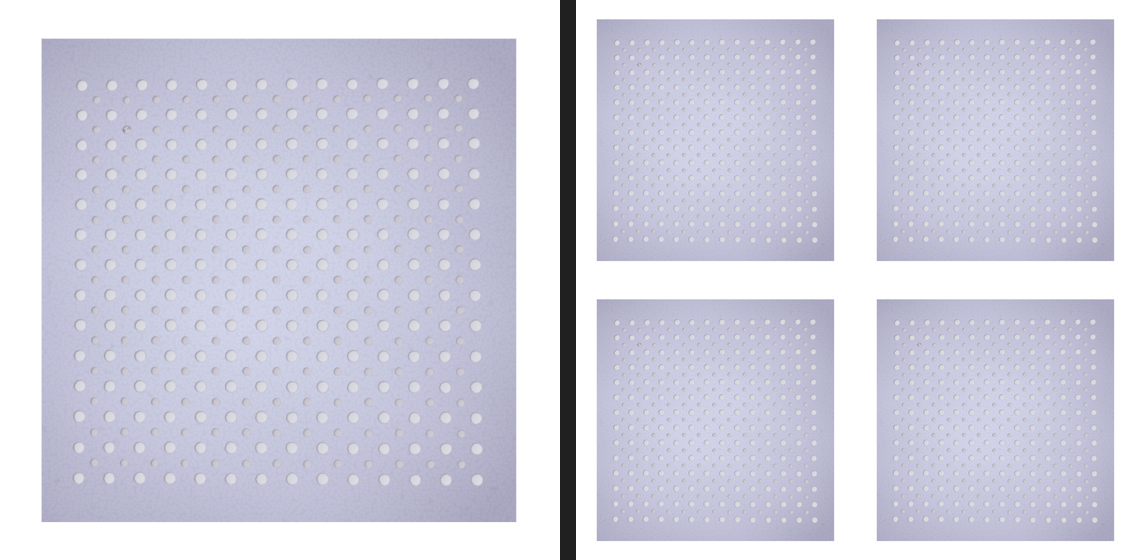
Left, the tile; right, the same tile 2 across and 2 down.
Reproduce this pattern procedurally as a Shadertoy shader.

```glsl
// A pale lilac perforated panel on a white ground: a 14 x 14 grid of large holes
// with 13 x 13 small ones between them, seen with a slight perspective. Holes are
// distance functions with a shaded wall; the grain is cellular noise that wraps.

#define HOLES 14.0                      // large holes per side
#define PITCH 0.05423                   // hole spacing in canvas units
#define GRID_CENTER vec2(0.494, 0.5)
#define PERSPECTIVE vec2(0.0157, -0.024)
#define BIG_RADIUS 0.190                // radii in units of the pitch
#define SMALL_RADIUS 0.128
#define PANEL_MIN vec2(0.0742, 0.0677)
#define PANEL_MAX vec2(0.9219, 0.9310)
#define GRAIN_CELLS 170.0
#define GRAIN_DEPTH 0.035
#define FALLOFF 2.9                     // darkening toward the panel edges
#define DAMAGED_HOLE vec2(2.0, 12.0)

const float TAU = 6.28319;
const vec3 PANEL_LIGHT = vec3(0.81, 0.82, 0.905);
const vec3 PANEL_DARK = vec3(0.66, 0.655, 0.75);
const vec3 WALL_DARK = vec3(0.61, 0.59, 0.63);
const vec3 WALL_LIGHT = vec3(0.81, 0.80, 0.84);
const vec3 FLOOR_BIG = vec3(0.845, 0.845, 0.875);
const vec3 FLOOR_SMALL = vec3(0.79, 0.78, 0.815);

vec2 hash2(vec2 p) {
    vec3 q = fract(p.xyx * vec3(0.1031, 0.1030, 0.0973));
    q += dot(q, q.yzx + 33.33);
    return fract((q.xx + q.yz) * q.zy);
}

// Distance to the nearest scattered point, with n cells per canvas side
float cellular(vec2 uv, float n) {
    vec2 p = uv * n, cell = floor(p);
    float nearest = 4.0;
    for (int y = -1; y <= 1; y++)
    for (int x = -1; x <= 1; x++) {
        vec2 c = cell + vec2(x, y);
        vec2 d = c + hash2(mod(c, n)) - p;
        nearest = min(nearest, dot(d, d));
    }
    return sqrt(nearest);
}

float coverage(float d, float aa) {
    return smoothstep(aa, -aa, d);
}

float boxDistance(vec2 p, vec2 halfSize) {
    vec2 d = abs(p) - halfSize;
    return length(max(d, 0.0)) + min(max(d.x, d.y), 0.0);
}

// One drilled hole: ragged rim, shaded wall and an offset backing floor
vec3 drill(vec3 col, vec2 q, float radius, vec2 id, vec2 view,
           vec3 floorCol, float damage, float aa) {
    vec2 h = hash2(id + 3.0 * radius);
    q -= (h - 0.5) * 0.018;
    float angle = atan(q.y, q.x + 1e-5);
    float ragged = 0.022 * sin(3.0 * angle + TAU * h.x)
                 + 0.016 * sin(8.0 * angle + TAU * h.y);
    radius *= 1.0 + ragged + 0.04 * (h.y - 0.5);
    float d = length(q) - radius;

    float toLight = dot(q, vec2(-0.88, 0.47)) / max(radius, 0.01);
    vec3 wall = mix(WALL_LIGHT, WALL_DARK, smoothstep(-0.6, 0.9, toLight));
    vec2 shift = vec2(0.016, -0.009) - 0.035 * view;
    float base = coverage(length(q - shift) - radius + 0.014, aa + 0.008);
    vec3 inside = mix(wall, floorCol - 0.025 * toLight, base);

    // Debris shadow on the damaged hole
    float debris = damage * smoothstep(0.2, 0.9, sin(2.0 * angle + 0.6));
    inside = mix(inside, WALL_DARK * 0.75, 0.8 * debris * (1.0 - base * 0.6));

    float rim = coverage(abs(d) - 0.006, aa + 0.010);
    float rimStrength = 0.24 + 0.20 * h.x + 0.4 * damage;
    col = mix(col, inside, coverage(d, aa));
    return mix(col, WALL_DARK, rim * rimStrength * (0.65 + 0.35 * sin(angle * 2.0 + h.y * TAU)));
}

void mainImage(out vec4 fragColor, in vec2 fragCoord) {
    vec2 uv = fragCoord / iResolution.xy;
    float pixel = 1.0 / iResolution.y;

    // Panel light, grain and a few faint smudges
    vec2 fromLight = uv - vec2(0.455, 0.495);
    float shade = clamp(FALLOFF * dot(fromLight, fromLight), 0.0, 1.0);
    vec3 col = mix(PANEL_LIGHT, PANEL_DARK, shade);
    col += GRAIN_DEPTH * (0.47 - cellular(uv, GRAIN_CELLS));
    col += 0.006 * sin(TAU * (2.0 * uv.x + uv.y)) * sin(TAU * 3.0 * uv.y);
    float smudge = 1.0 - smoothstep(0.0, 0.07, cellular(uv, 9.0));
    col -= 0.035 * smudge * hash2(floor(uv * 9.0)).x;

    // Perspective grid, cell centres for large holes and corners for small ones
    vec2 p = uv - GRID_CENTER;
    vec2 g = p / (PITCH * (1.0 + dot(PERSPECTIVE, p))) + 0.5 * HOLES;
    float aa = pixel / PITCH;
    vec2 bigId = clamp(floor(g), 0.0, HOLES - 1.0);
    vec2 smallId = clamp(floor(g + 0.5), 1.0, HOLES - 1.0);
    float damage = 1.0 - step(0.5, distance(smallId, DAMAGED_HOLE));
    col = drill(col, g - bigId - 0.5, BIG_RADIUS, bigId, p, FLOOR_BIG, 0.0, aa);
    col = drill(col, g - smallId, SMALL_RADIUS, smallId, p, FLOOR_SMALL, damage, aa);

    // Panel cut out on white
    vec2 middle = 0.5 * (PANEL_MIN + PANEL_MAX);
    float panel = boxDistance(uv - middle, 0.5 * (PANEL_MAX - PANEL_MIN));
    col = mix(vec3(1.0), col, coverage(panel, 0.7 * pixel));
    fragColor = vec4(clamp(col, 0.0, 1.0), 1.0);
}
```
